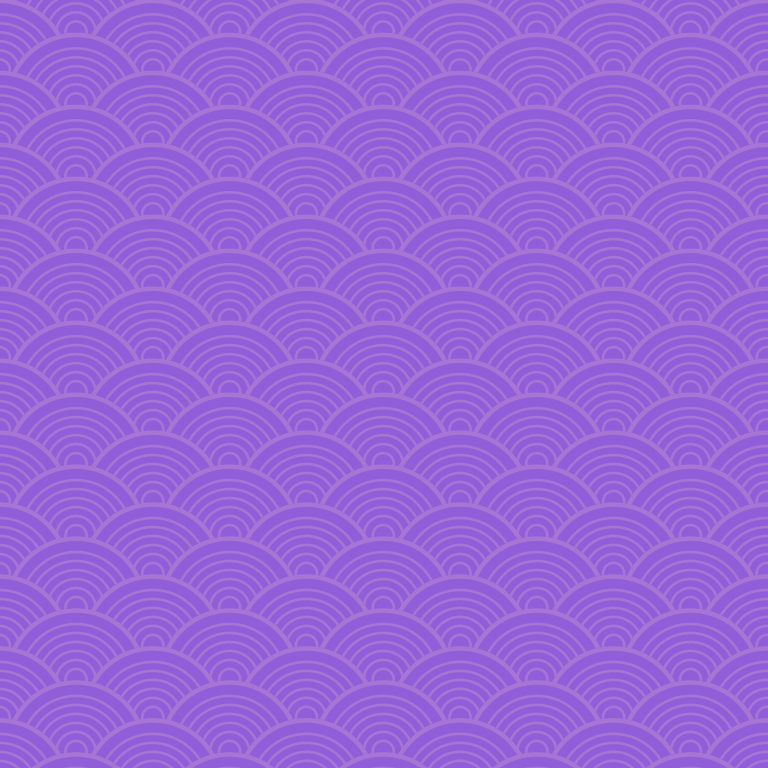
This pattern is drawn by a Shadertoy shader. Its source:

```glsl
// Seigaiha waves: staggered rows of overlapping discs, each with a broad rim
// and evenly spaced thin rings inside. Rows are painted from top to bottom,
// so that every lower disc hides the base of those above it.

#define COLUMNS      5.0                     // discs across
#define ROWS         10.674                  // row pairs down
#define STAGGER      0.527                   // offset row's drop, in row pairs
#define FIRST_CENTER vec2(0.0990, 0.1352)    // from the upper left corner
#define RIM_RADIUS   0.0898
#define RIM_WIDTH    0.0060
#define RING_COUNT   6.0
#define RING_RADIUS  0.0137                  // innermost ring
#define RING_STEP    0.0117
#define RING_WIDTH   0.0033
#define GROUND_COLOR vec3(0.570, 0.370, 0.850)
#define LINE_COLOR   vec3(0.653, 0.462, 0.830)

// Coverage of a shape by its signed distance, softened over one pixel
float coverage(float signedDist, float pixel) {
    return clamp(0.5 - signedDist / pixel, 0.0, 1.0);
}

// Rim and inner rings at a given distance from the disc's center
float discLines(float dist, float pixel) {
    float ring = clamp(round((dist - RING_RADIUS) / RING_STEP), 0.0, RING_COUNT - 1.0);
    float ringDist = abs(dist - RING_RADIUS - ring * RING_STEP) - 0.5 * RING_WIDTH;
    float rimDist = abs(dist - RIM_RADIUS) - 0.5 * RIM_WIDTH;
    return coverage(min(ringDist, rimDist), pixel);
}

// Distance to the nearest disc center in a row; odd rows shift half a column
float rowDistance(vec2 p, float row) {
    float odd = mod(row, 2.0);
    float centerY = (floor(row * 0.5) + odd * STAGGER) / ROWS;
    float column = p.x * COLUMNS - 0.5 * odd;
    float offsetX = (column - round(column)) / COLUMNS;
    return length(vec2(offsetX, p.y - centerY));
}

void mainImage(out vec4 fragColor, in vec2 fragCoord) {
    float pixel = 1.0 / iResolution.y;
    vec2 p = vec2(fragCoord.x, iResolution.y - fragCoord.y) * pixel - FIRST_CENTER;

    // Composite the rows that can reach this point, back to front
    float firstRow = floor((p.y - RIM_RADIUS) * ROWS * 2.0) - 1.0;
    float ink = 0.0;
    for (int i = 0; i < 8; i++) {
        float dist = rowDistance(p, firstRow + float(i));
        float disc = coverage(dist - RIM_RADIUS - 0.5 * RIM_WIDTH, pixel);
        ink = mix(ink, discLines(dist, pixel), disc);
    }

    fragColor = vec4(mix(GROUND_COLOR, LINE_COLOR, ink), 1.0);
}
```
